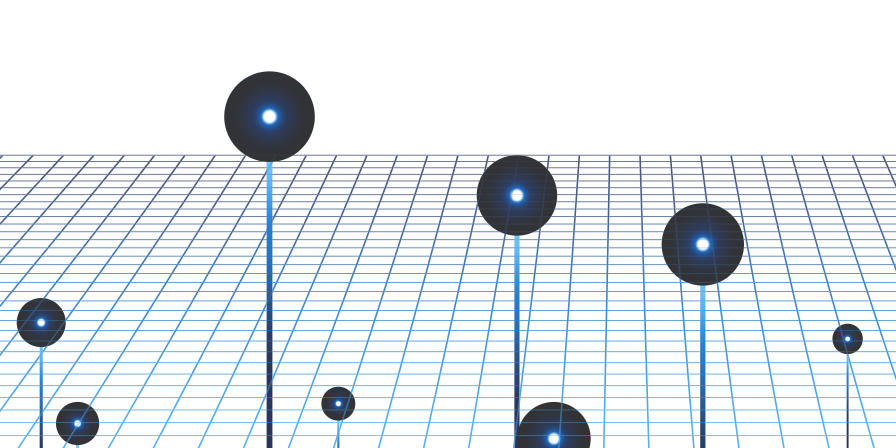
Write a Shadertoy shader that draws this background.

```glsl
// Dark glowing spheres on slim gradient stems above a white floor.
// The floor grid is a perspective plane: straight rays from a vanishing
// point, crossed by rows evenly spaced in reciprocal depth.

const float HORIZON = 0.6536;
const vec2 VANISH = vec2(1.388, 2.0026);

// Box-filtered coverage of a line of the given width at distance d
float lineCover(float d, float width, float px) {
    return clamp(0.5 + (0.5 * width - d) / px, 0.0, 1.0)
         - clamp(0.5 - (0.5 * width + d) / px, 0.0, 1.0);
}

// Distance, in cells, to the nearest whole number
float cellDistance(float v) {
    return abs(fract(v + 0.5) - 0.5);
}

// One stem and sphere; coverage accumulates in the alpha channel
void drawPin(inout vec4 scene, vec2 uv, vec2 center, float radius, float px) {
    vec2 p = uv - center;

    // Stem: bright under the sphere, navy further down
    float drop = clamp((-p.y - radius) / (radius * 4.6), 0.0, 1.0);
    vec3 stemColor = mix(vec3(0.42, 0.76, 1.0), vec3(0.15, 0.5, 0.82), smoothstep(0.0, 0.35, drop));
    stemColor = mix(stemColor, vec3(0.16, 0.21, 0.36), smoothstep(0.25, 1.0, drop));
    float stem = lineCover(abs(p.x), radius * 0.128, px) * step(p.y, 0.0);
    scene = mix(scene, vec4(stemColor, 1.0), stem);

    // Sphere: charcoal rim, navy heart, blue halo and white core
    float d = length(p);
    float q = d / radius;
    vec3 ball = mix(vec3(0.17, 0.25, 0.43), vec3(0.195, 0.2, 0.215), smoothstep(0.1, 0.85, q));
    ball = mix(ball, vec3(0.08, 0.5, 0.92), exp(-pow(q / 0.24, 3.0)));
    float coreEdge = max(0.05, 0.6 * px / radius);
    ball = mix(ball, vec3(1.0), 1.0 - smoothstep(0.15 - coreEdge, 0.15 + coreEdge, q));
    float disc = clamp(0.5 + (radius - d) / px, 0.0, 1.0);
    scene = mix(scene, vec4(ball, 1.0), disc);
}

// Ray and row coverage of the floor grid
float floorGrid(vec2 uv, float px) {
    float depth = VANISH.y - uv.y;

    // Rays: spacing grows linearly away from the vanishing point
    float spacing = 0.0502 * depth;
    float slope = (uv.x - VANISH.x) / depth;
    float rayDist = cellDistance(slope / 0.0502 + 0.4) * spacing / sqrt(1.0 + slope * slope);
    float rays = lineCover(rayDist, 0.0036, px);
    rays *= clamp(0.5 + (HORIZON - uv.y) / px, 0.0, 1.0);

    // Rows: equal steps of reciprocal depth, starting at the horizon
    float stepSize = 0.00758;
    float row = (1.0 / (VANISH.y - HORIZON) - 1.0 / depth) / stepSize;
    float rowDist = cellDistance(row) * stepSize * depth * depth;
    float rows = lineCover(rowDist, 0.0018, px) * step(-0.5, row);

    return max(rays, rows);
}

void mainImage(out vec4 fragColor, in vec2 fragCoord) {
    vec2 uv = fragCoord / iResolution.y;
    float px = 1.0 / iResolution.y;
    vec4 scene = vec4(1.0, 1.0, 1.0, 0.0);

    // Pins, from back to front
    drawPin(scene, uv, vec2(0.6016, 0.7396), 0.1011, px);
    drawPin(scene, uv, vec2(1.1539, 0.5638), 0.0898, px);
    drawPin(scene, uv, vec2(1.5688, 0.4544), 0.0919, px);
    drawPin(scene, uv, vec2(0.0920, 0.2800), 0.0547, px);
    drawPin(scene, uv, vec2(1.8920, 0.2435), 0.0339, px);
    drawPin(scene, uv, vec2(0.7552, 0.0990), 0.0378, px);
    drawPin(scene, uv, vec2(0.1732, 0.0547), 0.0482, px);
    drawPin(scene, uv, vec2(1.2365, 0.0208), 0.0820, px);

    // Grid overlay: sky blue up front, slate at the horizon, faint on pins
    float height = clamp(uv.y / HORIZON, 0.0, 1.0);
    vec3 gridColor = mix(vec3(0.34, 0.69, 0.94), vec3(0.25, 0.52, 0.79), smoothstep(0.0, 0.6, height));
    gridColor = mix(gridColor, vec3(0.29, 0.34, 0.49), smoothstep(0.45, 1.0, height));
    float strength = mix(1.0, mix(0.5, 0.2, height), scene.a);
    vec3 color = mix(scene.rgb, gridColor, floorGrid(uv, px) * strength);

    fragColor = vec4(color, 1.0);
}
```
